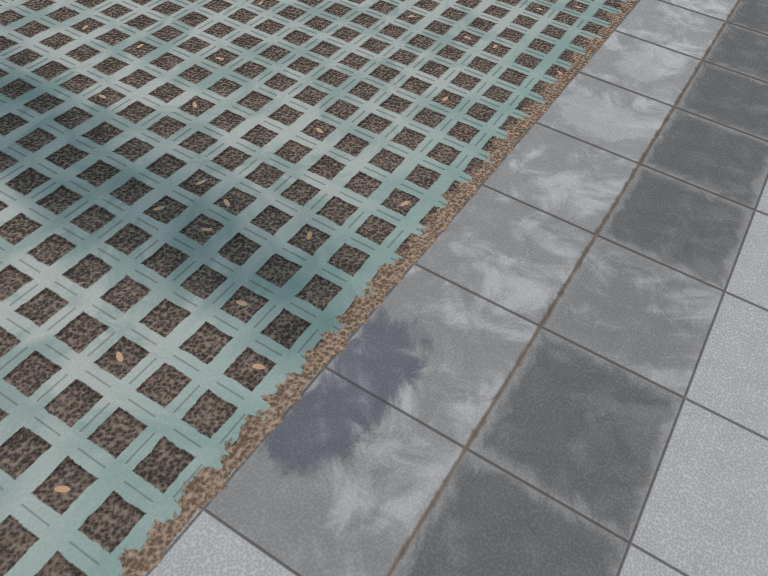
Reproduce this texture procedurally as a Shadertoy shader.

```glsl
float hash(vec2 p) {
    return fract(sin(dot(p, vec2(127.1, 311.7))) * 4375.85);
}

// Cellular noise: distance to the nearest scattered point
float cells(vec2 p) {
    vec2 id = floor(p), f = p - id;
    float nearest = 2.0;
    for (int y = -1; y <= 1; y++)
        for (int x = -1; x <= 1; x++) {
            vec2 o = vec2(x, y);
            vec2 seed = vec2(hash(id + o), hash(id + o + 37.3));
            nearest = min(nearest, length(o + seed - f));
        }
    return nearest;
}

// Layered, warped sines, about 0 to 1
float waves(vec2 p) {
    float sum = 0.0, amp = 0.5;
    for (int i = 0; i < 6; i++) {
        p = mat2(0.8, 0.6, -0.6, 0.8) * p * 1.65 + 0.8 * sin(p.yx * 1.3) + 1.7;
        sum += amp * sin(p.x) * cos(p.y * 0.8);
        amp *= 0.72;
    }
    return 0.5 + 0.55 * sum;
}

float capsule(vec2 p, vec2 a, vec2 b) {
    vec2 d = b - a;
    return length(p - a - d * clamp(dot(p - a, d) / dot(d, d), 0.0, 1.0));
}

// Screen to ground plane: x counts slabs across, y counts slabs along the path
vec2 groundPlane(vec2 p) {
    vec2 s = vec2(p.x, 1.0 - p.y);
    mat2 m = mat2(vec2(0.1877, 0.0863) + 0.0705 * s, vec2(0.266, -0.1089) - 0.1555 * s);
    return inverse(m) * (s - vec2(0.5642, 0.6372));
}

// Position in the lattice, with whole numbers at the opening centres
vec2 latticePlane(vec2 g) {
    return vec2((g.x + 0.031 * g.y + 0.379) / 0.35, (g.y - 0.438) / 0.343);
}

vec3 litterColor(vec2 g, vec3 dark, vec3 light) {
    float grit = 0.55 * cells(g * 36.0) + 0.45 * waves(g * 52.0) + 0.25 * (waves(g * 9.0) - 0.5);
    return mix(dark, light, smoothstep(0.1, 0.85, grit));
}

// Green lattice pavers with soil in the openings
vec3 latticeColor(vec2 g, vec2 p) {
    vec2 q = latticePlane(g), id = floor(q + 0.5), l = q - id;
    vec2 px = fwidth(q);
    float aa = max(px.x, px.y) * 0.7;
    float d = max(abs(l.x), abs(l.y)) - 0.32 + 0.04 * (waves(q * 4.0) - 0.5);

    float wear = waves(g * 2.5 + 4.0);
    vec3 rib = mix(vec3(0.53, 0.60, 0.59), vec3(0.65, 0.68, 0.67), smoothstep(0.15, 0.75, wear));
    rib = mix(rib, vec3(0.50, 0.61, 0.595), 0.55 * smoothstep(-1.2, -0.2, g.x));
    rib *= 0.97 + 0.06 * cells(g * 45.0);

    // Joints between neighbouring blocks
    vec2 joint = 1.0 - smoothstep(vec2(0.0), px + 0.008, 0.5 - abs(l));
    rib *= 1.0 - 0.2 * max(joint.x * step(abs(l.y), 0.3) * step(0.5, hash(id.yy)),
                           joint.y * step(abs(l.x), 0.3));

    vec3 soil = litterColor(g, vec3(0.23, 0.21, 0.205), vec3(0.51, 0.46, 0.42));
    soil *= 1.0 - 0.25 * smoothstep(0.2, 0.33, max(l.y, -l.x));

    // A fallen leaf in some openings
    vec2 leaf = l - 0.3 * (vec2(hash(id + 5.0), hash(id + 9.0)) - 0.5);
    float turn = 6.28 * hash(id + 2.0);
    leaf = mat2(cos(turn), sin(turn), -sin(turn), cos(turn)) * leaf;
    float leafMask = 1.0 - smoothstep(0.8, 1.2, length(leaf / vec2(0.12, 0.05)));
    soil = mix(soil, vec3(0.72, 0.60, 0.49), leafMask * step(0.85, hash(id + 21.0)));

    vec3 c = mix(soil, rib, smoothstep(-aa, aa, d));

    // Soft tree shade
    float shade = capsule(p, vec2(-0.05, 0.84), vec2(0.5, 0.5)) + 0.1 * (waves(p * 7.0) - 0.5);
    return c * mix(vec3(0.69, 0.76, 0.79), vec3(1.0), smoothstep(0.02, 0.17, shade));
}

vec3 slabColor(vec2 g, vec2 p) {
    vec2 id = floor(g), f = g - id, px = fwidth(g);
    float edge = min(min(f.x, 1.0 - f.x), min(f.y, 1.0 - f.y));
    float blotch = waves(g * 2.4 + id * 3.0), fine = waves(g * 9.0);
    float pale = max(step(2.0, id.x), step(id.x, 0.5) * step(id.y, -1.5));
    float middle = step(0.5, id.x) * (1.0 - step(2.0, id.x));

    // Worn slabs, with darker cores in the middle column
    float tone = 0.535 + 0.01 * id.y;
    float dusty = step(abs(id.y - 1.0), 0.5);
    float core = smoothstep(0.0, 0.1, edge + 0.12 * (fine - 0.5));
    tone = mix(tone, 0.53 - (0.12 - 0.09 * dusty) * core, middle);
    tone += (0.12 - 0.07 * middle * (1.0 - dusty)) * smoothstep(0.4, 0.85, 0.7 * blotch + 0.3 * fine);
    float spill = length((g - vec2(0.48, 3.4)) / vec2(0.48, 0.3)) + 0.7 * (fine - 0.5);
    float spot = length((g - vec2(0.5, 4.5)) / vec2(0.25, 0.3)) + 0.6 * (fine - 0.5);
    tone = mix(0.66, tone, 0.2 + 0.8 * smoothstep(0.8, 1.05, min(spill, spot)));
    tone = mix(tone, 0.665, pale);
    tone += (0.07 + 0.06 * pale) * (cells(g * 60.0) - 0.5) + 0.03 * (fine - 0.5);
    vec3 c = tone * vec3(0.985, 1.0, 1.015);

    // Damp stain
    float stain = capsule(p, vec2(0.67, 0.38), vec2(0.53, 0.24)) + 0.05 * (fine - 0.5);
    c *= mix(vec3(0.77, 0.78, 0.83), vec3(1.0), smoothstep(0.04, 0.085, stain));

    // Joints, with dry soil along the first long one
    vec2 gap = abs(g - floor(g + 0.5));
    vec2 seam = 1.0 - smoothstep(vec2(0.002), px + 0.006, gap);
    c = mix(c, vec3(0.27, 0.26, 0.26), 0.65 * max(seam.x, seam.y));
    float dirt = 1.0 - smoothstep(0.006, 0.025, abs(g.x - 1.0) + 0.02 * (fine - 0.5));
    return mix(c, vec3(0.47, 0.42, 0.38) * (0.75 + 0.4 * fine), 0.7 * dirt);
}

void mainImage(out vec4 fragColor, in vec2 fragCoord) {
    vec2 p = fragCoord / iResolution.y;
    vec2 g = groundPlane(p);
    vec3 lattice = latticeColor(g, p), slabs = slabColor(g, p);

    // Overgrown strip where the lattice teeth meet the slabs
    float ragged = 0.13 * (waves(g * vec2(6.0, 9.0)) - 0.5) + 0.04 * (waves(g * 31.0) - 0.5);
    float tooth = smoothstep(0.32, 0.37, abs(fract(latticePlane(g).y + 0.5) - 0.5));
    vec3 grass = litterColor(g + 7.0, vec3(0.36, 0.31, 0.27), vec3(0.64, 0.56, 0.49));
    vec3 color = mix(lattice, grass, smoothstep(-0.17, -0.13, g.x + ragged - 0.07 * tooth));
    color = mix(color, slabs, smoothstep(-0.015, 0.015, g.x + 0.35 * ragged));
    fragColor = vec4(clamp(color, 0.0, 1.0), 1.0);
}
```
